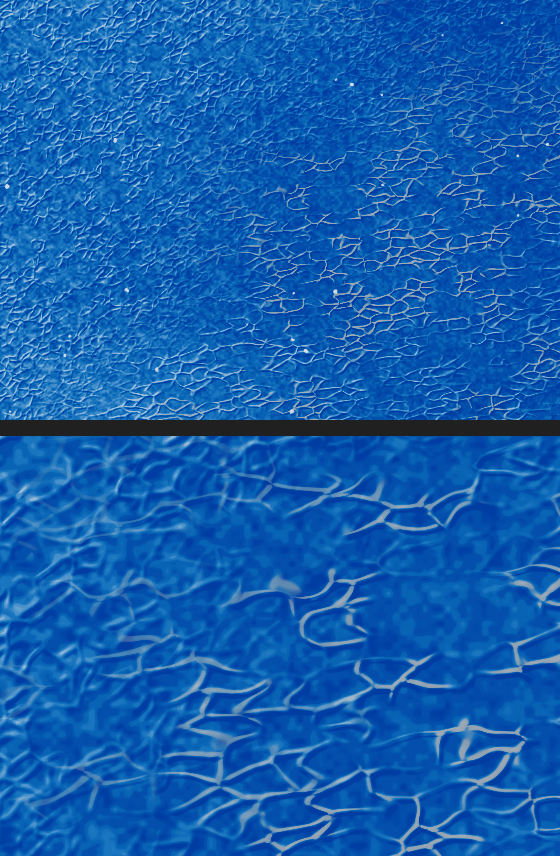
Top: the whole. Bottom: its middle third, enlarged.
A WebGL 1 fragment shader for this texture:

```glsl
precision highp float;
// Blue paint that has wrinkled and flaked on a wall. Two layers of warped cell
// borders form raised ridges, lit from the upper left; the tone then picks a
// colour from a blue ramp, and bare grey crests and chips are laid on top.
uniform vec2 u_resolution;

const vec3 DEEP_BLUE = vec3(0.00, 0.24, 0.64);
const vec3 COBALT = vec3(0.01, 0.31, 0.67);
const vec3 MID_BLUE = vec3(0.03, 0.39, 0.71);
const vec3 SOFT_BLUE = vec3(0.10, 0.46, 0.75);
const vec3 PALE_BLUE = vec3(0.29, 0.57, 0.80);
const vec3 GLINT = vec3(0.62, 0.75, 0.86);
const vec3 BARE_GREY = vec3(0.63, 0.65, 0.68);
const vec3 CHIP_WHITE = vec3(0.88, 0.90, 0.91);

float hash(vec2 p) {
  return fract(sin(dot(p, vec2(127.1, 311.7))) * 43758.5453);
}

vec2 hash2(vec2 p) {
  return vec2(hash(p), hash(p + vec2(37.2, 17.9)));
}

float noise(vec2 p) {
  vec2 cell = floor(p);
  vec2 f = fract(p);
  f = f * f * (3.0 - 2.0 * f);
  float low = mix(hash(cell), hash(cell + vec2(1.0, 0.0)), f.x);
  float high = mix(hash(cell + vec2(0.0, 1.0)), hash(cell + 1.0), f.x);
  return mix(low, high, f.y);
}

// Turns the plane so that x runs along a direction of the given angle.
vec2 alongAngle(vec2 p, float angle) {
  float c = cos(angle);
  float s = sin(angle);
  return vec2(c * p.x + s * p.y, c * p.y - s * p.x);
}

// Gap between the nearest and second nearest cell point: zero on borders.
float borderGap(vec2 p) {
  vec2 cell = floor(p);
  float nearest = 8.0;
  float second = 8.0;
  for (int j = -1; j <= 1; j++) {
    for (int i = -1; i <= 1; i++) {
      vec2 id = cell + vec2(float(i), float(j));
      float d = length(id + 0.1 + 0.8 * hash2(id) - p);
      second = min(second, max(nearest, d));
      nearest = min(nearest, d);
    }
  }
  return second - nearest;
}

// Height of broken, wavy ridges along the cell borders.
float ridges(vec2 p, vec2 density, float angle, float width) {
  vec2 q = alongAngle(p, angle) * density;
  q += 0.7 * (vec2(noise(q * 1.3), noise(q * 1.3 + 41.0)) - 0.5);
  float strength = smoothstep(0.2, 0.65, noise(q * 0.8 + 13.0));
  return strength * (1.0 - smoothstep(0.0, width, borderGap(q)));
}

float fineRidges(vec2 p) {
  return ridges(p, vec2(40.0, 62.0), 0.6, 0.42);
}

float scaleRidges(vec2 p) {
  return ridges(p, vec2(24.0, 47.0), 0.16, 0.27);
}

// Blends the six blues at tone levels set by their shares.
vec3 paintRamp(float tone) {
  vec3 color = mix(DEEP_BLUE, COBALT, smoothstep(0.08, 0.26, tone));
  color = mix(color, MID_BLUE, smoothstep(0.32, 0.50, tone));
  color = mix(color, SOFT_BLUE, smoothstep(0.56, 0.74, tone));
  color = mix(color, PALE_BLUE, smoothstep(0.79, 0.92, tone));
  return mix(color, GLINT, smoothstep(0.94, 0.995, tone));
}

// Sparse round chips, one possible in each grid cell.
float chips(vec2 p, float density, float chance) {
  vec2 q = p * density;
  vec2 id = floor(q);
  vec2 center = 0.3 + 0.4 * hash2(id + 5.0);
  float radius = mix(0.06, 0.15, hash(id + 9.0));
  float wobble = 0.1 * (noise(q * 9.0) - 0.5);
  float d = length(fract(q) - center) + wobble;
  return step(hash(id), chance) * (1.0 - smoothstep(radius - 0.05, radius + 0.05, d));
}

void main() {
  vec2 uv = gl_FragCoord.xy / u_resolution;
  vec2 p = gl_FragCoord.xy / u_resolution.y;
  float drift = noise(p * 3.0 + 7.0) - 0.5;

  // Wide scales lie to the lower right, a finer crust to the left and top.
  float scaly = smoothstep(0.18, 0.52, uv.x + 0.35 * (0.5 - uv.y) + 0.2 * drift);
  scaly *= 1.0 - 0.65 * smoothstep(0.45, 0.9, uv.y);

  // Relief: slope towards the light.
  vec2 toLight = vec2(-0.0022, 0.0036);
  float fine = fineRidges(p);
  float scales = scaleRidges(p);
  float fineSlope = fine - fineRidges(p + toLight);
  float scaleSlope = scales - scaleRidges(p + toLight);
  float relief = mix(1.5 * fineSlope + 0.3 * fine, 1.5 * scaleSlope + 0.7 * scales, scaly);

  // Broad sheen and grain.
  float sheen = mix(0.32, -0.62, smoothstep(0.1, 0.95, uv.x)) + 0.7 * drift;
  float grain = 1.3 * (noise(p * 170.0) - 0.5) + 1.1 * (noise(p * 85.0 + 23.0) - 0.5);
  float tone = 1.0 / (1.0 + exp(-2.1 * (sheen + relief + grain * mix(1.0, 0.75, scaly))));
  vec3 color = paintRamp(tone);

  // Worn crests show grey in patches, with a few pale chips.
  float worn = scaly * smoothstep(0.35, 0.7, noise(p * 7.0 + 3.0));
  float crest = smoothstep(0.35, 0.75, scales) * smoothstep(-0.15, 0.2, scaleSlope);
  color = mix(color, BARE_GREY, 0.85 * worn * crest);
  color = mix(color, CHIP_WHITE, 0.9 * chips(p, 28.0, 0.025));
  gl_FragColor = vec4(color, 1.0);
}
```
